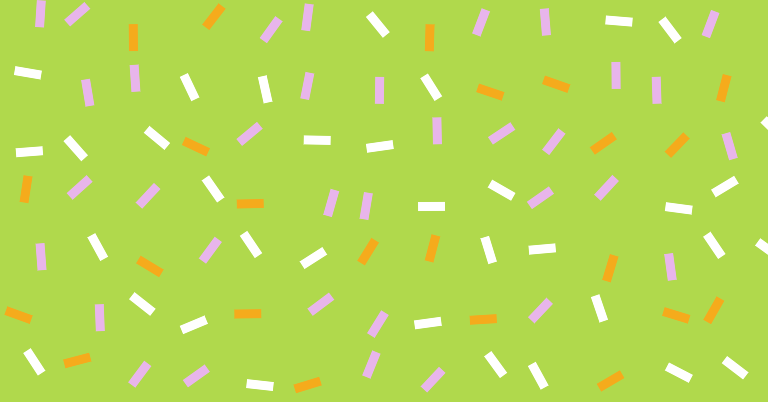
Write a WebGL 2 fragment shader that draws this pattern.

```glsl
#version 300 es
precision highp float;

uniform vec2 u_resolution;
out vec4 fragColor;

// Lengths are fractions of the canvas height, angles are degrees.
const float CELL = 0.144;
const float JITTER = 0.23;                     // in cells, each way
const vec2 HALF_SIZE = vec2(0.0335, 0.0112);   // sprinkle half length, half width
const float EDGE_PIXELS = 1.1;
const float WHITE_SHARE = 0.37;
const float PINK_SHARE = 0.35;

const vec3 GREEN = vec3(0.69, 0.85, 0.30);
const vec3 WHITE = vec3(1.0, 1.0, 0.995);
const vec3 PINK = vec3(0.91, 0.71, 0.92);
const vec3 ORANGE = vec3(0.96, 0.67, 0.11);

// Lowest and highest tilt of each colour
const vec2 WHITE_TILT = vec2(-78.0, 45.0);
const vec2 PINK_TILT = vec2(32.0, 108.0);
const vec2 ORANGE_TILT = vec2(-38.0, 96.0);

uvec3 scramble(uvec3 v) {
    v = v * 1664525u + 1013904223u;
    v.x += v.y * v.z; v.y += v.z * v.x; v.z += v.x * v.y;
    v ^= v >> 16u;
    v.x += v.y * v.z; v.y += v.z * v.x; v.z += v.x * v.y;
    return v;
}

vec3 hash(vec2 cell, uint seed) {
    uvec3 key = uvec3(uvec2(ivec2(cell) + 64), seed);
    return vec3(scramble(key) >> 8u) / 16777216.0;
}

float boxDistance(vec2 p, vec2 halfSize) {
    vec2 d = abs(p) - halfSize;
    return length(max(d, 0.0)) + min(max(d.x, d.y), 0.0);
}

vec2 rotate(vec2 p, float angle) {
    float c = cos(angle), s = sin(angle);
    return vec2(c * p.x + s * p.y, c * p.y - s * p.x);
}

// Colour in rgb, coverage in a
vec4 sprinkle(vec2 p, vec2 cell, float edge) {
    vec3 place = hash(cell, 7u);
    vec3 choice = hash(cell, 23u);

    // Spread the colours evenly over neighbouring cells
    float pick = fract(dot(cell, vec2(0.755, 0.570)) + 0.35 * choice.x);
    vec3 color = ORANGE;
    vec2 tilt = ORANGE_TILT;
    if (pick < WHITE_SHARE) {
        color = WHITE;
        tilt = WHITE_TILT;
    } else if (pick < WHITE_SHARE + PINK_SHARE) {
        color = PINK;
        tilt = PINK_TILT;
    }

    vec2 center = (cell + 0.5 + JITTER * (2.0 * place.xy - 1.0)) * CELL;
    float angle = radians(mix(tilt.x, tilt.y, place.z));
    float d = boxDistance(rotate(p - center, angle), HALF_SIZE);
    return vec4(color, 1.0 - smoothstep(-0.5 * edge, 0.5 * edge, d));
}

void main() {
    vec2 p = gl_FragCoord.xy / u_resolution.y;
    float edge = EDGE_PIXELS / u_resolution.y;
    vec2 home = floor(p / CELL);

    // Sprinkles may reach into the cells next door
    vec3 color = GREEN;
    for (int y = -1; y <= 1; y++) {
        for (int x = -1; x <= 1; x++) {
            vec4 bar = sprinkle(p, home + vec2(x, y), edge);
            color = mix(color, bar.rgb, bar.a);
        }
    }
    fragColor = vec4(color, 1.0);
}
```
